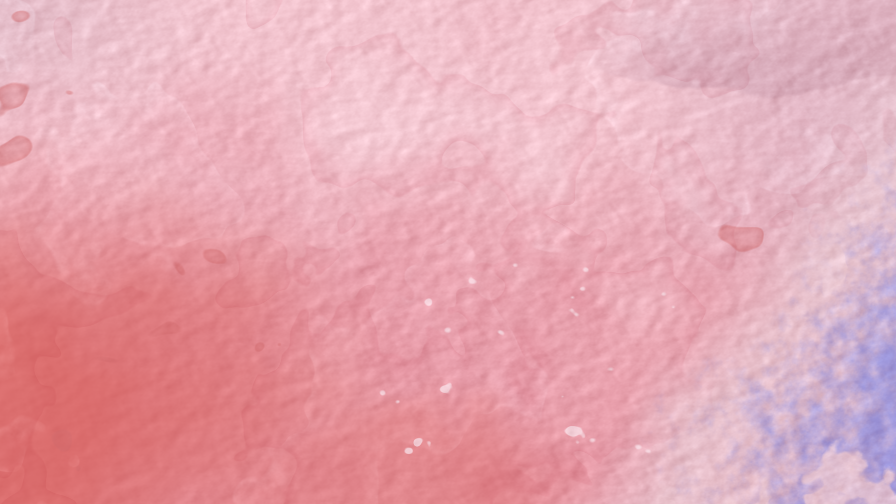
This texture is drawn by a Shadertoy shader. Its source:

```glsl
float hash(vec2 p) {
    vec3 q = fract(p.xyx * 0.1031);
    q += dot(q, q.yzx + 33.33);
    return fract((q.x + q.y) * q.z);
}

float noise(vec2 p) {
    vec2 cell = floor(p), f = fract(p);
    f = f * f * (3.0 - 2.0 * f);
    return mix(mix(hash(cell), hash(cell + vec2(1, 0)), f.x),
               mix(hash(cell + vec2(0, 1)), hash(cell + vec2(1, 1)), f.x), f.y);
}

float fbm(vec2 p) {
    float sum = 0.0, amplitude = 0.53;
    for (int i = 0; i < 4; i++) {
        sum += amplitude * noise(p);
        p = mat2(1.6, 1.2, -1.2, 1.6) * p + 7.3;
        amplitude *= 0.5;
    }
    return sum;
}

// Paper tooth: height difference towards the light
float paperRelief(vec2 p) {
    vec2 q = mat2(0.94, -0.34, 0.34, 0.94) * p * vec2(34.0, 46.0);
    return fbm(q + vec2(0.3, -0.4)) - fbm(q);
}

// Wet edge: sharp on one side, fading on the other
float tideLine(float t) {
    return smoothstep(0.0, 0.012, t) * exp(-22.0 * max(t, 0.0));
}

void mainImage(out vec4 fragColor, in vec2 fragCoord) {
    vec2 p = fragCoord / iResolution.y;
    vec2 flow = p + 0.22 * (vec2(fbm(p * 2.5), fbm(p * 2.5 + 17.0)) - 0.5);
    float cloud = fbm(flow * 4.0 + 5.0) - 0.5;
    float speckle = fbm(p * 42.0) - 0.5;

    // Rose ground, paler towards the top
    vec3 color = mix(vec3(0.905, 0.61, 0.66), vec3(0.95, 0.77, 0.81),
                     smoothstep(0.25, 0.92, flow.y + 0.5 * cloud));
    float topLeft = (1.0 - smoothstep(0.0, 0.5, p.x)) * smoothstep(0.65, 1.0, p.y);
    color = mix(color, vec3(0.86, 0.72, 0.77), 0.6 * topLeft);

    // Coral pool at lower left, running along the bottom
    float coral = 1.0 - smoothstep(0.15, 0.85,
        length((flow - vec2(0.0, 0.15)) * vec2(0.95, 1.25)) - 0.35 * cloud);
    float runoff = (1.0 - smoothstep(0.02, 0.2, flow.y - 0.3 * cloud))
                 * (1.0 - smoothstep(0.95, 1.25, flow.x));
    coral = max(coral, 0.5 * runoff);
    color = mix(color, vec3(0.86, 0.43, 0.43), coral);

    // Mauve haze and a hard-edged wash at upper right
    float haze = smoothstep(1.15, 1.75, flow.x) * smoothstep(0.3, 0.6, p.y);
    color = mix(color, vec3(0.83, 0.68, 0.75), 0.5 * haze);
    float rise = p.y - 0.81 - 0.6 * pow(p.x - 1.48, 2.0) - 0.12 * cloud;
    float wash = smoothstep(0.0, 0.008, rise) * (1.0 - smoothstep(0.02, 0.24, rise))
               * smoothstep(1.1, 1.4, p.x);
    color = mix(color, vec3(0.83, 0.65, 0.71), 0.7 * wash);

    // Granulating lavender corner behind a pale fringe
    float corner = dot(flow, vec2(0.8, -0.6)) - 1.0;
    color = mix(color, vec3(0.91, 0.78, 0.82), 0.85 * smoothstep(-0.14, 0.05, corner));
    float lavender = smoothstep(0.0, 0.34, corner + 0.3 * cloud + 0.25 * speckle);
    color = mix(color, vec3(0.61, 0.58, 0.85), lavender);
    float bloom = smoothstep(0.1, 0.16, fbm(flow * 9.0 + 31.0) - 0.5 + 0.12 * speckle);
    color = mix(color, vec3(0.93, 0.79, 0.82), 0.8 * bloom * smoothstep(-0.05, 0.1, corner));

    // Drying lines, dark and light
    float dry = 1.0 - smoothstep(-0.1, 0.1, corner);
    color *= 1.0 - 0.09 * dry * tideLine(cloud - 0.05) * vec3(0.3, 1.0, 0.85);
    float lightRim = tideLine(fbm(flow * 3.0 + 60.0) - 0.54);
    color += 0.07 * dry * lightRim * (0.6 + 2.0 * speckle) * vec3(0.5, 1.0, 1.0);

    // Splashed pigment drops
    for (int i = 0; i < 13; i++) {
        float id = float(i) + 3.0;
        float u = hash(vec2(id, 1.7));
        float size = hash(vec2(id, 9.1));
        vec2 center = vec2(0.05 + 1.45 * u * u, hash(vec2(id, 5.3)));
        float radius = mix(0.005, 0.045, size * size);
        float d = length((flow - center) * vec2(1.0, 1.3)) - radius
                + radius * (noise(p * 30.0 + id) - 0.5);
        float drop = 1.0 - smoothstep(-0.004, 0.004, d);
        float rim = exp(-90.0 * abs(d));
        color = mix(color, vec3(0.82, 0.42, 0.43), drop * (0.25 + 0.3 * rim));
    }

    // Bare paper flecks
    for (int i = 0; i < 22; i++) {
        float id = float(i) + 40.0;
        vec2 center = vec2(0.75 + 0.6 * hash(vec2(id, 2.3)), 0.1 + 0.42 * hash(vec2(id, 6.1)));
        float radius = mix(0.003, 0.017, pow(hash(vec2(id, 8.7)), 3.0));
        float d = length((p - center) * vec2(0.9, 1.2)) - radius
                + 1.8 * radius * (noise(p * 75.0 + id) - 0.5);
        color = mix(color, vec3(0.96, 0.86, 0.89), 0.75 * (1.0 - smoothstep(-0.003, 0.003, d)));
    }

    // Paper grain, softer in the wet pool
    float sharpness = 1.0 - 0.7 * coral;
    color += 0.17 * sharpness * paperRelief(p) * vec3(0.75, 1.0, 1.0);
    color += 0.05 * cloud * vec3(0.4, 1.0, 0.9);
    fragColor = vec4(clamp(color, 0.0, 1.0), 1.0);
}
```
